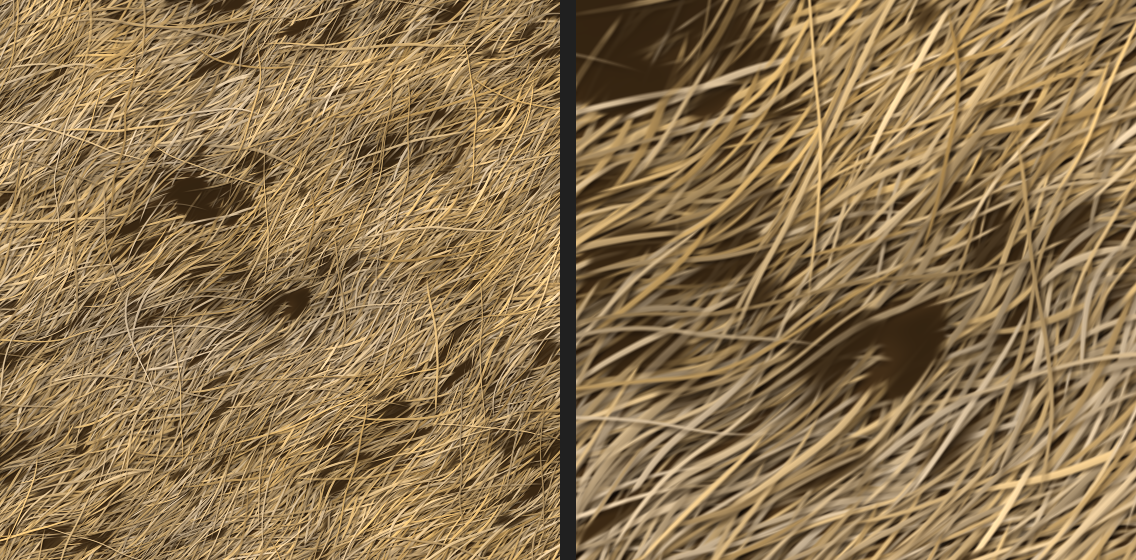
Left, the full canvas; right, a detail of the centre.
A three.js fragment shader for this texture:

```glsl
varying vec2 vUv;

vec4 hash4(vec2 p) {
  vec4 q = fract(p.xyxy * vec4(0.1031, 0.1030, 0.0973, 0.1099));
  q += dot(q, q.wzxy + 33.33);
  return fract((q.xxyz + q.yzzw) * q.zywx);
}

float gradientNoise(vec2 p) {
  vec2 i = floor(p), f = p - i;
  vec2 u = f * f * f * (f * (f * 6.0 - 15.0) + 10.0);
  vec2 a = hash4(i).xy * 2.0 - 1.0;
  vec2 b = hash4(i + vec2(1.0, 0.0)).xy * 2.0 - 1.0;
  vec2 c = hash4(i + vec2(0.0, 1.0)).xy * 2.0 - 1.0;
  vec2 d = hash4(i + 1.0).xy * 2.0 - 1.0;
  return mix(mix(dot(a, f), dot(b, f - vec2(1.0, 0.0)), u.x),
             mix(dot(c, f - vec2(0.0, 1.0)), dot(d, f - 1.0), u.x), u.y);
}

vec2 rotate(vec2 p, float angle) {
  float c = cos(angle), s = sin(angle);
  return vec2(c * p.x + s * p.y, c * p.y - s * p.x);
}

vec3 strawColor(float tone, float gold) {
  vec3 straw = mix(vec3(0.60, 0.51, 0.37), vec3(0.90, 0.80, 0.64), tone);
  return straw * mix(vec3(0.97, 0.98, 1.03), vec3(1.04, 0.96, 0.75), gold);
}

// Paints one layer of curved, tapered blades, one per grid cell
void paintBlades(inout vec3 color, vec2 p, float angle, vec2 cell,
                 float seed, float cover, float light, float warmth) {
  vec2 q = rotate(p, angle);
  vec2 base = floor(q / cell);
  for (int j = -1; j <= 1; j++) {
    for (int i = -1; i <= 1; i++) {
      vec2 id = base + vec2(float(i), float(j));
      vec4 rnd = hash4(id + seed * 17.3);
      vec2 d = q - (id + rnd.xy) * cell;
      float tone = fract(rnd.z * 13.7 + rnd.w * 7.1);
      float pick = fract(rnd.x * 19.3 + rnd.w * 5.7);
      float x = d.x / (cell.x * mix(0.5, 0.98, fract(rnd.y * 11.9 + rnd.z)));
      if (abs(x) < 1.0) {
        float bend = (rnd.z - 0.5) * x + 0.7 * (rnd.w - 0.5) * (x * x - 0.4);
        float y = d.y - cell.y * bend;
        float width = mix(0.0009, 0.0022, pick * pick) * sqrt(1.0 - x * x);
        float body = 1.0 - smoothstep(0.7, 1.0, abs(x));
        body *= smoothstep(0.0, 0.2, cover - fract(pick * 7.0 + tone));
        float shadow = 1.0 - smoothstep(0.0, 0.0036, abs(y + 0.0021));
        color *= 1.0 - vec3(0.24, 0.26, 0.29) * shadow * body;
        float blade = 1.0 - smoothstep(width - 0.0009, width + 0.0013, abs(y));
        float gold = clamp(warmth + 0.9 * (rnd.w - 0.5), 0.0, 1.0);
        vec3 straw = strawColor(tone, gold) * light;
        straw *= 1.0 + 0.07 * clamp(y / 0.002, -1.0, 1.0);
        color = mix(color, straw, blade * body);
      }
    }
  }
}

void main() {
  // Gentle sway of the growing direction
  vec2 p = vUv + 0.04 * vec2(gradientNoise(vUv * 3.5 + 4.0),
                             gradientNoise(vUv * 3.5 + 19.0));
  p += 0.011 * vec2(gradientNoise(vUv * 11.0 + 7.0), gradientNoise(vUv * 11.0 + 31.0));

  // Sparse patches along the grain, and warm and grey regions
  vec2 grain = rotate(p, 0.62);
  float patches = gradientNoise(grain * vec2(4.0, 8.0) + 2.0);
  float cover = 0.86 + 0.7 * patches
                     + 0.6 * gradientNoise(grain * vec2(14.0, 32.0) + 9.0);
  float gap = smoothstep(0.08, 0.36, gradientNoise(grain * vec2(16.0, 42.0) + 23.0)
                                     - 0.5 * patches);
  float warmth = 0.48 + 0.7 * gradientNoise(vUv * 4.0 + 13.0)
                      + 0.15 * (vUv.x - vUv.y);

  // Dense undergrowth, from shaded base to sunlit top, with deep gaps
  vec3 color = vec3(0.29, 0.20, 0.10);
  for (int i = 0; i < 18; i++) {
    float n = float(i);
    float angle = 0.64 + 0.95 * (fract(n * 0.618 + 0.3) - 0.5);
    float light = mix(0.8, 1.08, n / 17.0);
    if (i == 13) color = mix(color, vec3(0.22, 0.15, 0.07), 0.85 * gap);
    paintBlades(color, p, angle, vec2(0.075, 0.020), n + 1.0,
                clamp(cover - 0.3 * gap, 0.15, 1.2), light, warmth);
  }

  // Long stray stalks lying across the top
  for (int i = 0; i < 4; i++) {
    float n = float(i);
    float angle = 0.60 + 1.7 * (fract(n * 0.618 + 0.1) - 0.5);
    paintBlades(color, p, angle, vec2(0.17, 0.08), n + 41.0, 0.55, 1.06, warmth + 0.1);
  }

  // Broad light and shade
  color *= 1.0 + 0.22 * patches + 0.12 * gradientNoise(vUv * 5.0 + 47.0);
  gl_FragColor = vec4(color, 1.0);
}
```
